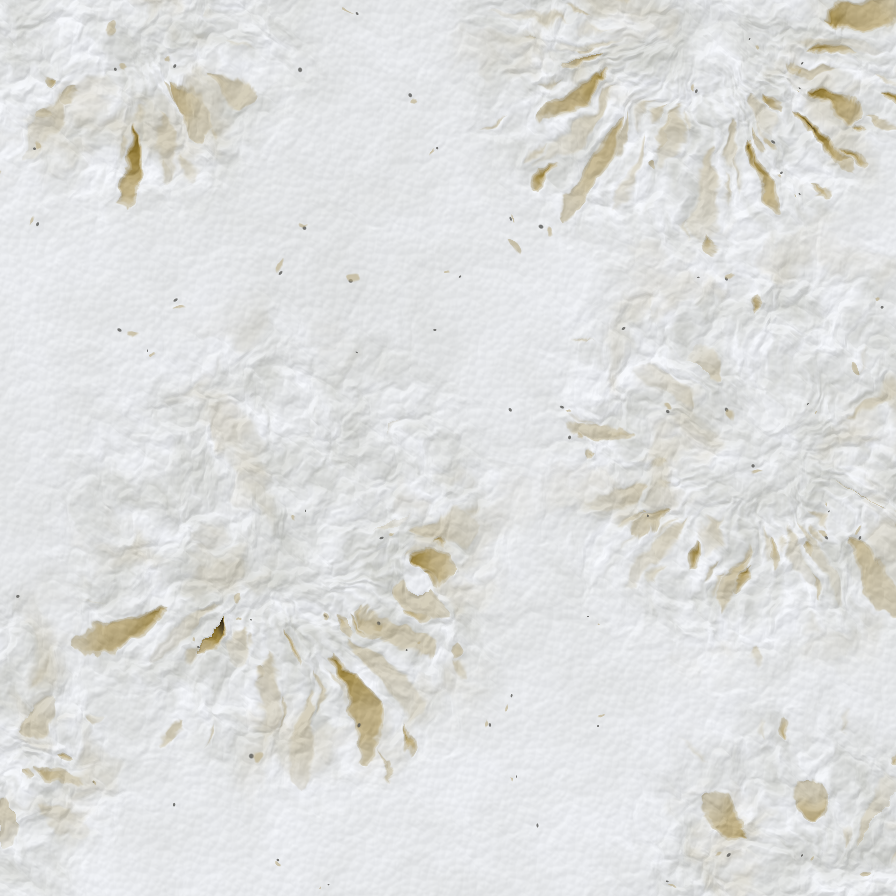
Give the GLSL for this texture, as a Shadertoy shader.

```glsl
const vec3 WHITE = vec3(0.922, 0.93, 0.945);
const vec3 GREY = vec3(0.79, 0.795, 0.775);
const vec3 CREAM = vec3(0.79, 0.765, 0.69);
const vec3 TAN = vec3(0.73, 0.67, 0.51);
const vec3 OCHRE = vec3(0.60, 0.51, 0.25);
const vec3 DARK = vec3(0.25, 0.21, 0.13);
const vec3 SPECK = vec3(0.34, 0.34, 0.33);
const vec2 LIGHT_DIR = vec2(-0.45, 0.89);
const float LIGHT_STEP = 0.0015;
const float RELIEF = 0.05;
const float SLIT_EDGE = 0.007;
const float SPECK_GRID = 34.0;
const float PORE_GRID = 13.0;
const float TAU = 6.28318;
const mat2 TURN = mat2(0.8, 0.6, -0.6, 0.8);
const int COUNT = 6;

// Centre, radius and number of slits of each corallite
const vec4 CORALLITES[COUNT] = vec4[COUNT](
    vec4(0.78, 0.97, 0.26, 30.0), vec4(0.85, 0.50, 0.24, 26.0),
    vec4(0.32, 0.38, 0.25, 24.0), vec4(0.14, 0.97, 0.20, 18.0),
    vec4(-0.04, 0.15, 0.18, 16.0), vec4(0.90, 0.00, 0.20, 18.0));
// Direction in which the slits lie open, and a bias for all directions
const vec3 OPENINGS[COUNT] = vec3[COUNT](
    vec3(0.0, -1.0, 0.30), vec3(0.0, -0.3, 0.30),
    vec3(0.4, -0.9, 0.10), vec3(0.2, -0.9, -0.40),
    vec3(0.9, 0.0, -0.60), vec3(0.0, 0.9, -0.60));

float hash(vec2 p) {
    vec3 q = fract(p.xyx * 0.1031);
    q += dot(q, q.yzx + 33.33);
    return fract((q.x + q.y) * q.z);
}

vec2 hash2(vec2 p) {
    return vec2(hash(p), hash(p + 57.3));
}

// Distance to the nearest scattered point
float cellular(vec2 p) {
    vec2 cell = floor(p);
    float nearest = 2.0;
    for (int y = -1; y <= 1; y++)
    for (int x = -1; x <= 1; x++) {
        vec2 c = cell + vec2(x, y);
        nearest = min(nearest, length(c + hash2(c) - p));
    }
    return nearest;
}

float layeredSines(vec2 p) {
    float sum = 0.0, amp = 0.5;
    for (int i = 0; i < 5; i++) {
        p = TURN * p * 1.85 + 1.7;
        sum += amp * sin(p.x + 1.6 * sin(p.y + sum));
        amp *= 0.6;
    }
    return sum;
}

vec2 warp(vec2 p) {
    p += 0.014 * vec2(layeredSines(p * 11.0), layeredSines(p.yx * 11.0 + 8.0));
    return p + 0.004 * vec2(layeredSines(p * 42.0), layeredSines(p.yx * 42.0 + 3.0));
}

// Slit depth, roughness and septal ridges
vec3 corallites(vec2 p) {
    vec3 result = vec3(0.0);
    for (int i = 0; i < COUNT; i++) {
        vec4 coral = CORALLITES[i];
        vec2 d = p - coral.xy;
        float r = length(d) / coral.z;
        if (r > 1.35) continue;
        float angle = atan(d.y, d.x) / TAU;
        float open = smoothstep(-0.4, 0.8, dot(d / (r * coral.z + 1e-4), OPENINGS[i].xy) + OPENINGS[i].z);

        // Long slits, then a finer ring of small pores
        for (int layer = 0; layer < 2; layer++) {
            float fine = float(layer);
            float number = coral.w * (1.0 + fine);
            float turn = angle * number;
            vec2 id = vec2(floor(turn) + 80.0, float(i) * 17.0 + 3.0 + 140.0 * fine);
            vec2 shape = hash2(id), kind = hash2(id + 131.0);
            float rare = hash(id + 71.0);
            float t = (r - mix(0.32, 0.62 + 0.3 * fine, shape.x)) / (mix(0.2, 0.5, shape.y) * (1.0 - 0.6 * fine));
            float across = abs(fract(turn) - 0.5 + 0.3 * (kind.x - 0.5)) * TAU / number * r;
            float halfWidth = mix(0.2, 0.40, kind.y) * TAU / number
                * sqrt(max(4.0 * t * (1.0 - t), 0.0)) * mix(0.55, 1.0, t);
            float mask = smoothstep(0.0, SLIT_EDGE, (halfWidth - across) * coral.z);
            float depth = mix(0.14, 1.05, rare * rare * rare) * mix(0.5, 1.0, open) * (1.15 - 0.75 * t);
            result.x = max(result.x, depth * mask * step(kind.x, open * 1.1));
        }
        float ring = smoothstep(0.1, 0.4, r) * (1.0 - smoothstep(0.75, 1.1, r));
        result.y = max(result.y, 1.0 - smoothstep(0.65, 1.25, r));
        result.z += ring * sin(angle * coral.w * TAU * 2.0 + 2.0 * sin(r * 11.0)) * mix(0.35, 1.0, open);
    }
    return result;
}

// Surface height in units of the canvas
float height(vec2 p) {
    vec2 q = warp(p);
    vec3 coral = corallites(q);
    float bumps = cellular(q * 26.0) / 40.0 + cellular(q * 62.0) / 75.0;
    float grain = cellular(p * 120.0) / 330.0;
    return 0.0016 * coral.z - bumps * mix(0.16, 0.8, coral.y) - grain - 0.012 * coral.x;
}

// Mask of sparse, stretched spots
float spots(vec2 p, float grid, float share, float size) {
    vec2 cell = floor(p * grid), h = hash2(cell + 211.0);
    vec2 d = fract(p * grid) - mix(vec2(0.3), vec2(0.7), h);
    float a = h.x * TAU;
    d = mat2(cos(a), sin(a), -sin(a), cos(a)) * d * vec2(1.0, mix(1.0, 2.0, h.y));
    float radius = size * mix(0.4, 1.0, hash(cell + 91.0));
    return step(hash(cell + 17.0), share) * (1.0 - smoothstep(radius * 0.5, radius * 1.2, length(d)));
}

void mainImage(out vec4 fragColor, in vec2 fragCoord) {
    vec2 p = fragCoord / iResolution.y;
    vec2 q = warp(p);
    vec3 coral = corallites(q);
    float depth = max(coral.x, 0.3 * spots(q, PORE_GRID, 0.08, 0.16));

    // Chalky surface with warm stains
    float cloud = layeredSines(p * 4.0 + 2.0);
    float patches = layeredSines(q * 24.0);
    float shade = 0.2 + 0.14 * cloud + 0.08 * patches + coral.y * (0.17 + 0.32 * patches) - 0.14 * coral.z;
    vec3 color = mix(WHITE, GREY, clamp(shade, 0.0, 1.0));
    float stain = smoothstep(0.2, 0.9, layeredSines(q * 10.0 + 5.0)) * coral.y;
    color = mix(color, CREAM, 0.5 * stain);

    // Slits darken with depth
    color = mix(color, CREAM, smoothstep(0.0, 0.18, depth));
    color = mix(color, TAN, smoothstep(0.22, 0.50, depth));
    color = mix(color, OCHRE, smoothstep(0.50, 0.80, depth));
    color = mix(color, DARK, smoothstep(0.78, 1.0, depth));

    // Light from above
    vec2 e = LIGHT_DIR * LIGHT_STEP;
    float slope = (height(p - e) - height(p + e)) / (2.0 * LIGHT_STEP);
    color += RELIEF * clamp(slope, -1.6, 0.9);

    // Fine dark debris
    color = mix(color, SPECK, 0.8 * spots(p, SPECK_GRID, 0.05, 0.11));
    color = mix(color, TAN, 0.6 * spots(q, SPECK_GRID, 0.04, 0.2));
    fragColor = vec4(clamp(color, 0.0, 1.0), 1.0);
}
```
